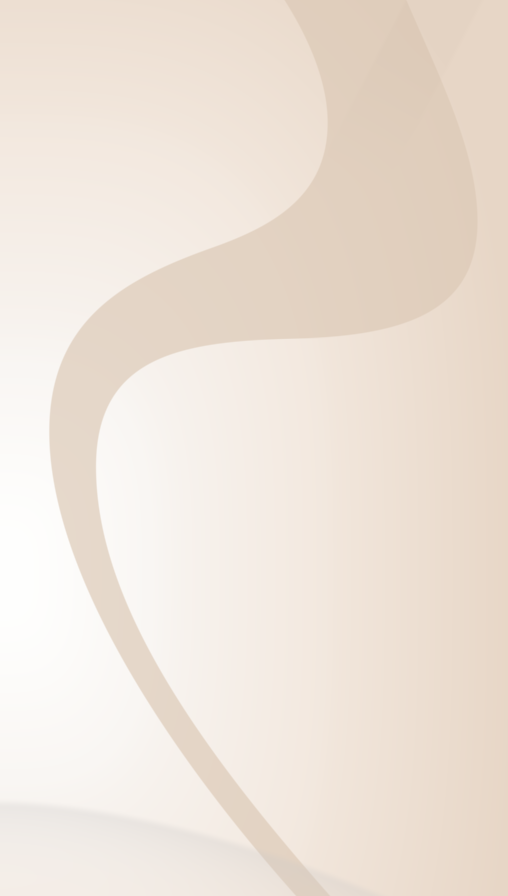
Give the GLSL for this background, as a WebGL 1 fragment shader.

```glsl
precision highp float;
// Soft cream backdrop with a glow at the left, a winding beige ribbon and a low grey wave.
uniform vec2 u_resolution;

const vec3 GLOW = vec3(0.998, 0.998, 0.994);
const vec3 IVORY = vec3(0.972, 0.958, 0.944);
const vec3 CREAM = vec3(0.948, 0.905, 0.865);
const vec3 SAND = vec3(0.905, 0.838, 0.775);
const vec3 RIBBON = vec3(0.860, 0.785, 0.710);
const vec3 SHADE = vec3(0.800, 0.790, 0.785);

const float GLOW_HEIGHT = 0.36;
const float GLOW_STRETCH = 1.28;
const float RIBBON_OPACITY = 0.68;
const float SHADE_OPACITY = 0.34;
const float WAVE_TOP = 0.104;
const float WAVE_DROP = 0.170;
const float WAVE_SOFTNESS = 0.006;
const float WAVE_FADE = 0.042;
const float BEAM_DEPTH = 0.010;

// Point on a cubic curve
vec2 cubic(vec2 a, vec2 b, vec2 c, vec2 d, float t) {
  float s = 1.0 - t;
  return s * s * s * a + 3.0 * s * s * t * b + 3.0 * s * t * t * c + t * t * t * d;
}

// Signed distance to the right of a falling curve, in canvas heights;
// adds zero on rows that the curve does not reach
float rightOf(vec2 p, vec2 a, vec2 b, vec2 c, vec2 d) {
  if (p.y > a.y || p.y <= d.y) return 0.0;
  float low = 0.0;
  float high = 1.0;
  for (int i = 0; i < 16; i++) {
    float middle = 0.5 * (low + high);
    if (cubic(a, b, c, d, middle).y > p.y) low = middle;
    else high = middle;
  }
  float t = 0.5 * (low + high);
  float s = 1.0 - t;
  vec2 tangent = s * s * (b - a) + 2.0 * s * t * (c - b) + t * t * (d - c);
  tangent.x *= u_resolution.x / u_resolution.y;
  float gap = (p.x - cubic(a, b, c, d, t).x) * u_resolution.x / u_resolution.y;
  return gap * abs(tangent.y) / max(length(tangent), 0.0001);
}

float outerEdge(vec2 p) {
  vec2 bend = vec2(0.645, 0.863);
  vec2 sway = vec2(0.415, 0.723);
  vec2 waist = vec2(0.097, 0.518);
  return rightOf(p, vec2(0.560, 1.0), vec2(0.618, 0.948), vec2(0.645, 0.902), bend)
       + rightOf(p, bend, vec2(0.645, 0.779), vec2(0.530, 0.746), sway)
       + rightOf(p, sway, vec2(0.242, 0.688), vec2(0.097, 0.642), waist)
       + rightOf(p, waist, vec2(0.097, 0.368), vec2(0.311, 0.173), vec2(0.583, 0.0));
}

float innerEdge(vec2 p) {
  vec2 bend = vec2(0.940, 0.753);
  vec2 sway = vec2(0.576, 0.622);
  vec2 waist = vec2(0.189, 0.479);
  return rightOf(p, vec2(0.800, 1.0), vec2(0.864, 0.915), vec2(0.940, 0.831), bend)
       + rightOf(p, bend, vec2(0.940, 0.651), vec2(0.795, 0.625), sway)
       + rightOf(p, sway, vec2(0.357, 0.619), vec2(0.189, 0.603), waist)
       + rightOf(p, waist, vec2(0.189, 0.336), vec2(0.369, 0.180), vec2(0.650, 0.0));
}

// Glow fading outward through ivory and cream to sand
vec3 backdrop(vec2 p) {
  vec2 away = vec2(p.x, abs(p.y - GLOW_HEIGHT) * GLOW_STRETCH);
  float reach = pow(dot(away * away, away), 1.0 / 3.0);
  vec3 color = mix(GLOW, IVORY, smoothstep(0.0, 0.40, reach));
  color = mix(color, CREAM, clamp((reach - 0.30) / 0.37, 0.0, 1.0));
  return mix(color, SAND, clamp((reach - 0.64) / 0.38, 0.0, 1.0));
}

void main() {
  vec2 p = gl_FragCoord.xy / u_resolution;
  float pixel = 1.0 / u_resolution.y;
  vec3 color = backdrop(p);

  // Ribbon between its two edges
  float inside = smoothstep(-pixel, pixel, outerEdge(p))
               * smoothstep(-pixel, pixel, -innerEdge(p));
  color = mix(color, RIBBON, RIBBON_OPACITY * inside);

  // Faint slanted beam at the top right
  float slant = p.x + 0.92 * (1.0 - p.y);
  float beam = smoothstep(0.795, 0.805, slant) - smoothstep(0.945, 0.955, slant);
  color -= BEAM_DEPTH * beam * smoothstep(0.78, 0.96, p.y);

  // Grey wave, darkest under its crest
  float depth = WAVE_TOP - WAVE_DROP * pow(p.x, 1.7) - p.y;
  float shade = smoothstep(-WAVE_SOFTNESS, WAVE_SOFTNESS, depth)
              * exp(-max(depth, 0.0) / WAVE_FADE);
  color = mix(color, SHADE, SHADE_OPACITY * shade);

  gl_FragColor = vec4(color, 1.0);
}
```
